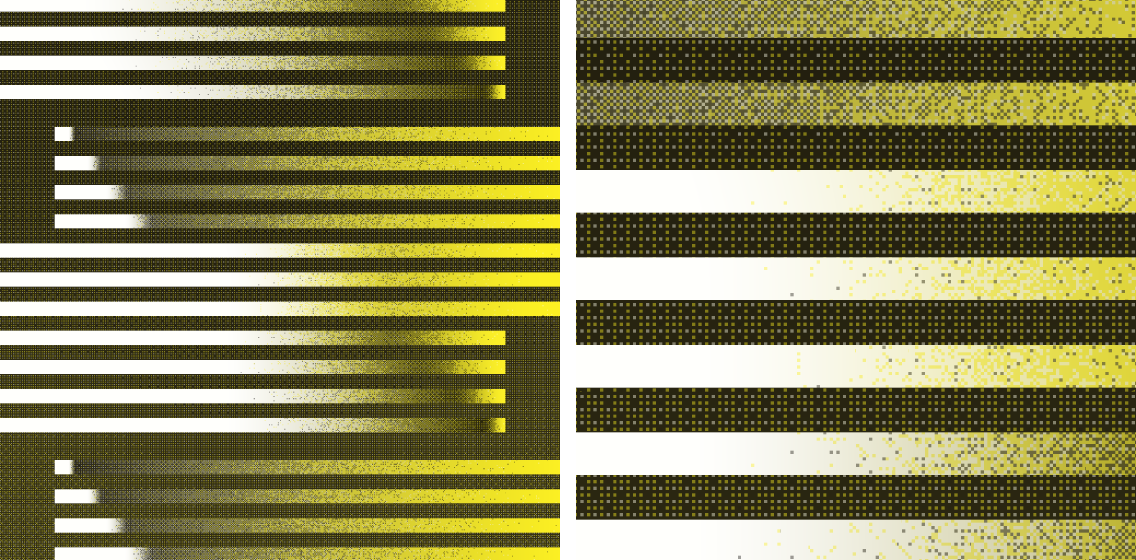
Left: the whole. Right: its middle third, enlarged.
Give the GLSL for this pattern, as a WebGL 1 fragment shader.

```glsl
precision highp float;
// Stacked horizontal bars fading from white through shadow to yellow, printed as a fine soft dither.

uniform vec2 u_resolution;

#define DITHER_CELLS 512.0
#define DITHER_CONTRAST 0.37
#define GROUP_START 0.2266
#define GROUP_PERIOD 0.595
#define BARS_PER_GROUP 11.0
#define BAR_PITCH 0.052
#define BAR_HEIGHT 0.0254
#define INSET 0.0975
#define GRAIN 0.6
#define PAPER vec3(1.0, 1.0, 0.99)
#define YELLOW vec3(1.0, 0.95, 0.10)
#define INK vec3(0.03, 0.02, 0.02)

float hash(vec2 p) {
  return fract(sin(dot(p, vec2(12.99, 78.23))) * 43758.5);
}

float bayer2(vec2 p) {
  p = floor(p);
  return fract(p.x * 0.5 + p.y * p.y * 0.75);
}

// Ordered 8 by 8 threshold in the range 0 to 1.
float bayer8(vec2 cell) {
  vec2 p = mod(cell, 8.0);
  return bayer2(p) + bayer2(p * 0.5) / 4.0 + bayer2(p * 0.25) / 16.0 + 1.0 / 128.0;
}

// Tones are pairs: x is total light, y is the part of it left white.
vec2 backgroundTone(vec2 p) {
  float light = 0.175 + 0.10 * smoothstep(0.2, 1.0, p.y) + 0.015 * cos(6.28 * p.x);
  return vec2(light, light * 0.3);
}

float yellowSideWhite(float x) {
  return mix(0.58, 0.07, smoothstep(0.3, 1.0, x));
}

// Short white cap on the left, then a long rise from shadow to yellow.
vec2 leftCapTone(float x, float index) {
  float cap = 1.0 - smoothstep(0.122 + 0.033 * index, 0.139 + 0.056 * index, x);
  float rise = pow(clamp((x - 0.12) / 0.88, 0.0, 1.0), 0.85);
  float light = max(cap, mix(0.19, 0.98, rise));
  return vec2(light, light * mix(yellowSideWhite(x), 1.0, cap));
}

// Long white fade on the left, a valley of shadow, then yellow at the right end.
vec2 rightCapTone(vec2 p, float index) {
  float stepIn = max(index - 7.0, 0.0);
  bool fullWidth = index < 6.5;
  float valley = 0.69 + 0.058 * stepIn;
  float valleyLight = fullWidth ? 0.76 : 0.44 - 0.07 * stepIn;
  float barEnd = fullWidth ? 0.98 : 1.0 - INSET;
  float fadeStart = 0.14 + 0.26 * smoothstep(0.0, 0.5, p.y);
  float fade = clamp((p.x - fadeStart) / (valley - fadeStart), 0.0, 1.0);
  float light = mix(1.0, valleyLight, pow(fade, 1.4));
  light = mix(light, 0.98, smoothstep(valley, barEnd, p.x));
  float white = mix(1.0, yellowSideWhite(p.x), smoothstep(0.0, 1.0, fade));
  return vec2(light, light * white);
}

// p has its origin at the top left.
vec2 toneAt(vec2 p) {
  float y = mod(p.y - GROUP_START, GROUP_PERIOD);
  float index = floor(y / BAR_PITCH);
  bool inside = y - index * BAR_PITCH < BAR_HEIGHT && index < BARS_PER_GROUP;
  if (index < 3.5) {
    inside = inside && p.x > INSET;
  } else if (index > 6.5) {
    inside = inside && p.x < 1.0 - INSET;
  }
  if (!inside) return backgroundTone(p);
  if (index < 3.5) return leftCapTone(p.x, index);
  return rightCapTone(p, index);
}

vec3 printedColor(vec2 uv) {
  vec2 cell = floor(uv * DITHER_CELLS);
  vec2 tone = toneAt(vec2(uv.x, 1.0 - uv.y));
  // Bright areas scatter their dots, dark areas keep a regular screen.
  float scatter = GRAIN * smoothstep(0.3, 0.8, tone.x);
  float threshold = mix(bayer8(cell), hash(cell), scatter);
  vec2 dots = mix(tone, step(vec2(threshold), tone), DITHER_CONTRAST);
  return INK + (YELLOW - INK) * dots.x + (PAPER - YELLOW) * dots.y;
}

void main() {
  // Average a 3 by 3 grid of samples to smooth edges at any size.
  vec3 sum = vec3(0.0);
  for (int j = 0; j < 3; j++) {
    for (int i = 0; i < 3; i++) {
      vec2 offset = (vec2(float(i), float(j)) - 1.0) / 3.0;
      sum += printedColor((gl_FragCoord.xy + offset) / u_resolution);
    }
  }
  gl_FragColor = vec4(sum / 9.0, 1.0);
}
```
